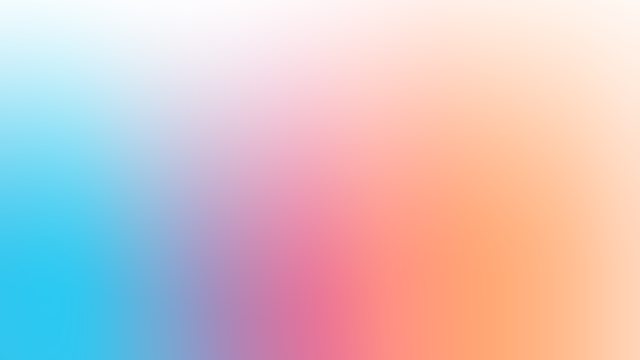
Write a Shadertoy shader that draws this background.

```glsl
// A soft mesh gradient: cyan, violet, rose and peach glows fading up to white.
// A smooth spline gives the hue across the canvas; a veil of white covers it
// with height, its lower and upper limits varying from left to right.

const int STOPS = 9;
const vec3 HUES[STOPS] = vec3[STOPS](
    vec3(0.20, 0.77, 0.93), vec3(0.21, 0.77, 0.93), vec3(0.44, 0.67, 0.84),
    vec3(0.69, 0.52, 0.71), vec3(0.90, 0.46, 0.60), vec3(1.00, 0.57, 0.51),
    vec3(1.00, 0.65, 0.46), vec3(1.00, 0.73, 0.55), vec3(1.00, 0.83, 0.72));

vec3 hueAt(int i) {
    return HUES[clamp(i, 0, STOPS - 1)];
}

// Catmull-Rom spline through evenly spaced hues, for x in 0..1
vec3 hueRamp(float x) {
    float s = clamp(x, 0.0, 1.0) * float(STOPS - 1);
    int i = int(floor(s));
    float t = s - float(i);
    vec3 a = hueAt(i - 1), b = hueAt(i), c = hueAt(i + 1), d = hueAt(i + 2);
    return b + 0.5 * t * (c - a
        + t * (2.0 * a - 5.0 * b + 4.0 * c - d
        + t * (3.0 * (b - c) + d - a)));
}

// Smooth path from left to middle to right values
float threeWay(float left, float middle, float right, float center, float x) {
    float value = mix(left, middle, smoothstep(0.0, center, x));
    return mix(value, right, smoothstep(center, 0.72, x));
}

// How much hue shows through the white at a given depth below the top
float hueStrength(float x, float depth) {
    float start = threeWay(-0.15, -0.09, -0.28, 0.28, x);
    float end = threeWay(0.83, 0.92, 0.78, 0.42, x);
    return smoothstep(start, end, depth);
}

// Elliptical falloff around a center
float glow(vec2 p, vec2 center, vec2 radius) {
    vec2 q = (p - center) / radius;
    return exp(-dot(q, q));
}

void mainImage(out vec4 fragColor, in vec2 fragCoord) {
    vec2 uv = fragCoord / iResolution.xy;

    // Warm hues lean to the left as they rise
    float lean = 0.06 * uv.y * smoothstep(0.0, 0.3, uv.x)
               * (1.0 - smoothstep(0.5, 0.8, uv.x));
    vec3 hue = hueRamp(uv.x + lean);

    // Brightest cyan near the lower left
    hue += vec3(-0.02, 0.01, 0.01) * glow(uv, vec2(0.06, 0.18), vec2(0.15, 0.2));

    vec3 color = mix(vec3(1.0), hue, hueStrength(uv.x, 1.0 - uv.y));
    fragColor = vec4(clamp(color, 0.0, 1.0), 1.0);
}
```
